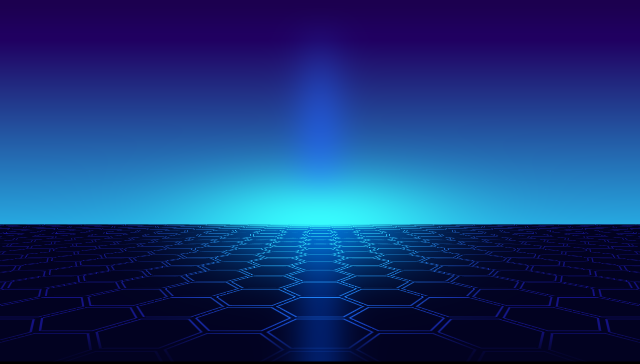
This background is drawn by a Shadertoy shader. Its source:

```glsl
// A hexagon-tiled floor runs to a glowing horizon under a violet-to-blue sky.
// The floor is a perspective division of the canvas into plane coordinates,
// where a hexagon distance draws an inset outline; Gaussians add beam and glow.

// Layout, in units of canvas height with x = 0 at the centre
const float HORIZON = 0.3836;
const float VANISHING_Y = 0.475;    // the grid converges above the visible horizon
const vec2  GRID_SCALE = vec2(1.429, 1.743);
const float HEX_INSET = 0.04;       // gap from cell border to outline, cell height = 1
const float LINE_HALF_WIDTH = 0.011;
const float BEAM_WIDTH = 0.078;
const vec2  SKY_GLOW_SIZE = vec2(0.36, 0.13);
const vec2  FLOOR_GLOW_SIZE = vec2(0.30, 0.13);

// Colours
const vec3 SKY_TOP = vec3(0.11, 0.00, 0.31);
const vec3 SKY_VIOLET = vec3(0.125, 0.00, 0.38);
const vec3 SKY_LOW = vec3(0.15, 0.66, 0.88);
const vec3 BEAM_BLUE = vec3(0.13, 0.36, 0.95);
const vec3 GLOW_CYAN = vec3(0.22, 1.00, 1.00);
const vec3 FLOOR_DARK = vec3(0.008, 0.008, 0.13);
const vec3 FLOOR_LIT = vec3(0.00, 0.50, 0.90);
const vec3 FLOOR_BEAM = vec3(0.00, 0.15, 0.50);
const vec3 LINE_DIM = vec3(0.08, 0.07, 0.52);
const vec3 LINE_BLUE = vec3(0.09, 0.27, 1.00);

float gaussian(float v) { return exp(-v * v); }

// Distance from the nearest border of a flat-topped hexagon of height 1
float hexBorder(vec2 q) {
    vec2 period = vec2(sqrt(3.0), 1.0);
    vec2 a = mod(q - vec2(0.5 * period.x, 0.0), period) - 0.5 * period;
    vec2 b = mod(q - vec2(0.0, 0.5), period) - 0.5 * period;
    vec2 c = abs(dot(a, a) < dot(b, b) ? a : b);
    return 0.5 - max(c.y, dot(c, vec2(0.5 * period.x, 0.5)));
}

vec3 skyColor(vec2 p) {
    float height = max(p.y - HORIZON, 0.0);
    float t = height / (1.0 - HORIZON);
    vec3 color = mix(SKY_LOW, SKY_VIOLET, min(t / 0.82, 1.0));
    color = mix(color, SKY_TOP, smoothstep(0.82, 1.0, t));

    // Vertical beam, then the wide glow resting on the horizon
    float beam = gaussian(p.x / BEAM_WIDTH) * (1.0 - smoothstep(0.35, 1.0, t));
    color = mix(color, BEAM_BLUE, 0.58 * beam * smoothstep(0.0, 0.25, t));
    float glow = gaussian(length(vec2(p.x, height) / SKY_GLOW_SIZE));
    return mix(color, GLOW_CYAN, 0.95 * glow);
}

vec3 floorColor(vec2 p, float pixel) {
    float below = max(HORIZON - p.y, 0.0);
    float drop = VANISHING_Y - min(p.y, HORIZON);
    vec2 plane = GRID_SCALE * vec2(p.x, 1.0) / drop;

    // Light falling on the floor
    float glow = gaussian(length(vec2(p.x, below) / FLOOR_GLOW_SIZE));
    float halo = exp(-2.2 * length(vec2(p.x, 0.9 * below)));
    float beam = gaussian(p.x / BEAM_WIDTH);
    vec3 color = mix(FLOOR_DARK, FLOOR_BEAM, 0.75 * beam);
    color = mix(color, FLOOR_LIT, 0.85 * glow);

    // Inset outline, kept at least a pixel soft in the distance
    float border = hexBorder(plane);
    float soft = max(fwidth(border), 0.001);
    float offset = abs(border - HEX_INSET);
    float line = 1.0 - smoothstep(-0.6 * soft, 0.6 * soft, offset - LINE_HALF_WIDTH);
    vec3 lineColor = mix(LINE_DIM, LINE_BLUE, smoothstep(0.25, 0.75, halo));
    float cyan = gaussian(length(vec2(p.x / 0.33, below / 0.19)));
    lineColor = mix(lineColor, GLOW_CYAN, cyan);
    lineColor = mix(lineColor, vec3(0.12, 0.55, 1.0), 0.5 * beam * (1.0 - cyan));
    float nearFade = 0.12 + 0.88 * smoothstep(0.015, 0.12, p.y);
    color = mix(color, lineColor, line * nearFade);

    // Thin hot rim at the centre of the horizon, dark strip at the near edge
    float rim = gaussian(below / 0.009) * gaussian(p.x / 0.22);
    color = mix(color, GLOW_CYAN, 0.85 * rim);
    return color * smoothstep(0.007 - pixel, 0.007 + pixel, p.y);
}

void mainImage(out vec4 fragColor, in vec2 fragCoord) {
    float pixel = 1.0 / iResolution.y;
    vec2 p = (fragCoord - vec2(0.5 * iResolution.x, 0.0)) * pixel;
    float sky = smoothstep(-0.7 * pixel, 0.7 * pixel, p.y - HORIZON);
    fragColor = vec4(mix(floorColor(p, pixel), skyColor(p), sky), 1.0);
}
```
